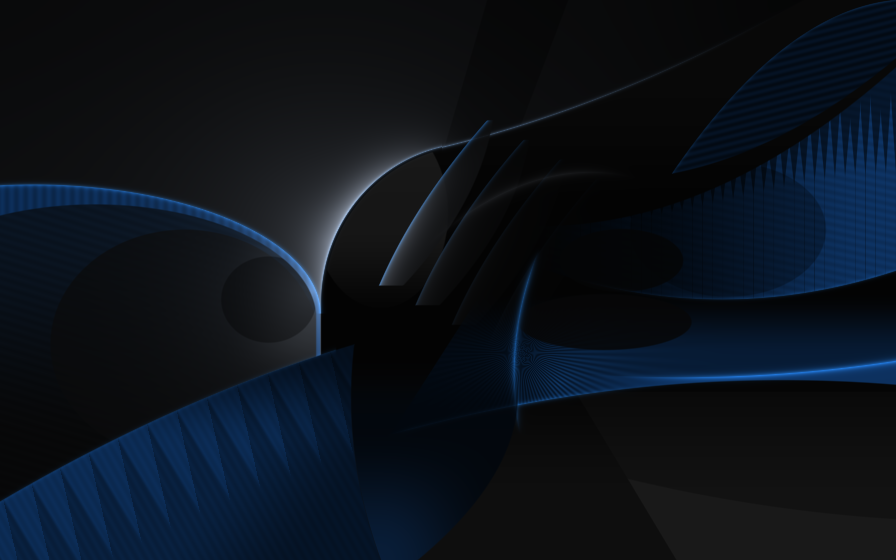
Give the GLSL for this background, as a Shadertoy shader.

```glsl
// Dark abstract scene: translucent blue ribbons and wings around a black shell with a
// pale rim. Edges are parabolas and ellipses, painted back to front; hatching and
// teeth are repeated stripes along those edges.

const vec3 BLUE = vec3(.05, .19, .37);
const vec3 SKY = vec3(.13, .45, .8);
const vec3 PALE = vec3(.9, .96, 1.06);

float hash(float n) { return fract(sin(n * 127.1) * 43758.5); }

// Smooth step that may also run downwards
float ramp(float a, float b, float x) {
    float t = clamp((x - a) / (b - a), 0., 1.);
    return t * t * (3. - 2. * t);
}

// Soft coverage of a distance, positive inside
float fill(float d) { return ramp(-1., 1., d * iResolution.y); }

// Distance above the parabola through three points
float curve(vec2 p, float ax, float ay, float bx, float by, float cx, float cy) {
    float s = (by - ay) / (bx - ax);
    float k = ((cy - by) / (cx - bx) - s) / (cx - ax);
    float slope = s + k * (2. * p.x - ax - bx);
    return (p.y - ay - (p.x - ax) * (s + k * (p.x - bx))) / sqrt(1. + slope * slope);
}

// Distance inside an ellipse
float oval(vec2 p, float x, float y, float rx, float ry) {
    vec2 r = vec2(rx, ry), q = (p - vec2(x, y)) / r;
    float k = length(q);
    return k * (1. - k) / max(length(q / r), .001);
}

float line(float d, float w) { return exp(-abs(d) / w); }
float stripes(float t) { return .5 + .5 * sin(6.2832 * t); }

void mainImage(out vec4 fragColor, in vec2 fragCoord) {
    vec2 p = fragCoord / iResolution.xy * vec2(1.6, 1.);

    // Backdrop with slanted bands
    vec3 col = PALE * (.037 + .014 * ramp(1., .6, p.y));
    col *= 1. - .45 * fill(p.x - .58 - .29 * p.y);
    col += .015 * PALE * fill(p.x - .635 - .38 * p.y) * ramp(1.5, 1., p.x);

    // Black shell and its halo
    float shell = -curve(p, .79, .737, 1.167, .865, 1.417, .99);
    if (p.x < .79) shell = oval(p, .85, .46, .277, .285);
    if (p.x < .85 && p.y < .46) shell = p.x - .573;
    float halo = exp(-2.5 * abs(p.y - .62) - 38. * max(-shell, 0.)) * ramp(.85, .62, p.x);
    col += PALE * (.16 * exp(-5.5 * length(p - vec2(.58, .57))) + .44 * halo);
    col = mix(col, vec3(.012 + .043 * ramp(.38, .1, p.y) + .018 * ramp(.62, .85, p.y)), fill(shell));
    col += .075 * fill(shell - .005) * fill(oval(p, .68, .62, .12, .17)) * ramp(.42, .6, p.y);
    col += .4 * (SKY + PALE) * .6 * line(shell, .002) * ramp(.42, .52, p.y) * ramp(1.45, .7, p.x);

    // Grey planes at the lower right
    float plane = fill(p.x - 1.208 + p.y * .6) * fill(.3 - p.y);
    col += plane * (.015 + .03 * fill(-curve(p, 1.1, .15, 1.3, .108, 1.6, .073)));

    // Feather of overlapping leaves
    for (float i = 0.; i < 4.; i++) {
        vec2 q = p - vec2(.065, -.035) * i;
        float left = curve(q.yx, .49, .677, .65, .765, .785, .87);
        float right = -curve(q.yx, .49, .72, .64, .83, .785, .88);
        float leaf = fill(min(left, right)) * fill(q.y - .49) * fill(.785 - q.y);
        float fade = exp(-1.1 * i);
        float sheen = .045 + .3 * exp(-45. * max(left, 0.)) * ramp(.76, .56, q.y);
        col = mix(col, PALE * sheen * fade + .012, leaf * .85);
        col += .7 * SKY * line(left, .0025) * leaf * fade;
    }
    float wisp = curve(p, .75, .55, .94, .672, 1.2, .66);
    col += .08 * PALE * line(wisp, .006) * ramp(.2, .05, abs(p.x - .95));

    // Hatched upper wing
    float crest = -curve(p, 1.2, .69, 1.333, .854, 1.6, 1.);
    float upper = fill(min(crest, curve(p, 1.2, .69, 1.333, .73, 1.6, .896))) * fill(p.x - 1.2);
    col = mix(col, BLUE * (.2 + .18 * stripes((p.y - .25 * p.x) * 75.)), upper);
    col += .25 * SKY * line(crest, .002) * upper;

    // Main wing with upright teeth
    float wingLow = curve(p, .94, .53, 1.2, .47, 1.6, .517);
    float wing = fill(min(wingLow, -curve(p, 1.07, .604, 1.33, .69, 1.6, .88)));
    float reach = ramp(1.05, 1.6, p.x);
    float tooth = abs(fract(p.x * 55.) - .5) * 2.;
    float height = mix(.025, .12, reach) * (.8 + .4 * hash(floor(p.x * 55.)));
    float rise = max(p.y - mix(.605, .69, reach), 0.) / height;
    vec3 blue = BLUE * mix(.15, 1., reach) * mix(.45, 1., ramp(1.15, .85, tooth + rise));
    blue *= 1. - .3 * fill(oval(p, 1.3, .59, .175, .12));
    blue *= .93 + .14 * stripes((p.y + .2 * p.x) * 70.);
    col = mix(col, blue, wing * ramp(.94, 1.12, p.x));
    col = mix(col, .02 * PALE, .85 * fill(oval(p, 1.11, .535, .11, .056)));
    col += .27 * SKY * line(wingLow, .002) * ramp(1., 1.4, p.x);

    // Lower ribbon with bright rim and fanned rays
    float rim = curve(p, .95, .34, 1.3, .327, 1.6, .355);
    float hem = curve(p, .7, .225, 1., .29, 1.6, .313);
    float ribbon = fill(hem) * fill(p.x - .554 - p.y * .64) * ramp(.48, .36, p.y);
    vec2 ray = p - vec2(.93, .37);
    vec3 silk = BLUE * mix(.18, .55, ramp(.85, 1.1, p.x));
    silk += .3 * SKY * stripes(atan(ray.y, ray.x) * 14.) * exp(-14. * length(ray - vec2(.07, -.055)));
    silk = mix(silk, BLUE, fill(-rim) * ramp(1., 1.25, p.x));
    col = mix(col, silk, ribbon);
    col = mix(col, .026 * PALE, .85 * fill(oval(p, 1.08, .425, .155, .05)));
    col += .7 * SKY * line(rim, .004) * ramp(1.05, 1.35, p.x);
    col += .6 * SKY * line(hem, .0025) * ramp(.69, .74, p.x) * ramp(1.3, .8, p.x);
    float stem = curve(p.yx, .26, .923, .42, .925, .54, .957);
    col += .55 * SKY * line(stem, .004) * ramp(.17, .1, abs(p.y - .39));

    // Left dome: bright band over a dim hollow
    vec2 q = vec2(p.x, max(p.y, .44));
    float dome = oval(q, .06, .44, .512, .23);
    float tip = exp(-9. * length(p - vec2(.56, .48)));
    vec3 cave = mix(.03 * PALE, vec3(.035, .075, .125), ramp(.2, .62, p.y));
    cave *= .92 + .16 * stripes((p.y + .3 * p.x) * 65.);
    cave = mix(cave, .04 * PALE, .8 * fill(oval(p, .33, .385, .24, .205)));
    cave += .22 * PALE * tip + .06 * ramp(.4, .58, p.x) * ramp(.3, .4, p.y);
    cave *= 1. - .35 * fill(oval(p, .48, .465, .085, .077));
    vec3 band = BLUE * (.75 + .2 * stripes(p.x * 60.)) + .4 * PALE * tip;
    col = mix(col, mix(band, cave, fill(oval(q, .17, .43, .395, .205))), fill(dome));
    col += .5 * SKY * line(dome, .0025) * fill(p.y - .44);

    // Lower fan with long teeth, and the leaf beside it
    float fanTop = -curve(p, 0., .104, .3, .26, .6, .375);
    float fanSide = -curve(p.yx, 0., .68, .2, .632, .36, .63);
    float leafSide = -curve(p.yx, 0., .746, .14, .875, .29, .925);
    float lit = ramp(.24, 0., p.y) * ramp(.9, .68, p.x);
    float leaf = fill(min(-fanSide, leafSide)) * ramp(.36, .25, p.y);
    col = mix(col, BLUE * (.14 + .5 * lit), leaf * .9);
    float along = dot(p, vec2(15., 8.5));
    float wedge = ramp(-.06, .06, fract(along + fanTop * 5.) - fanTop * 5.5);
    vec3 fan = BLUE * (.6 + .24 * wedge + .08 * stripes(along * 4.));
    fan *= mix(1., .62, ramp(-.03, .22, p.x - .31 - p.y * .75)) * mix(1., .35, ramp(.2, .38, p.y));
    col = mix(col, fan, fill(min(fanTop, fanSide)));
    col += .15 * SKY * line(fanTop, .0025) * fill(.6 - p.x);

    fragColor = vec4(col, 1.);
}
```
